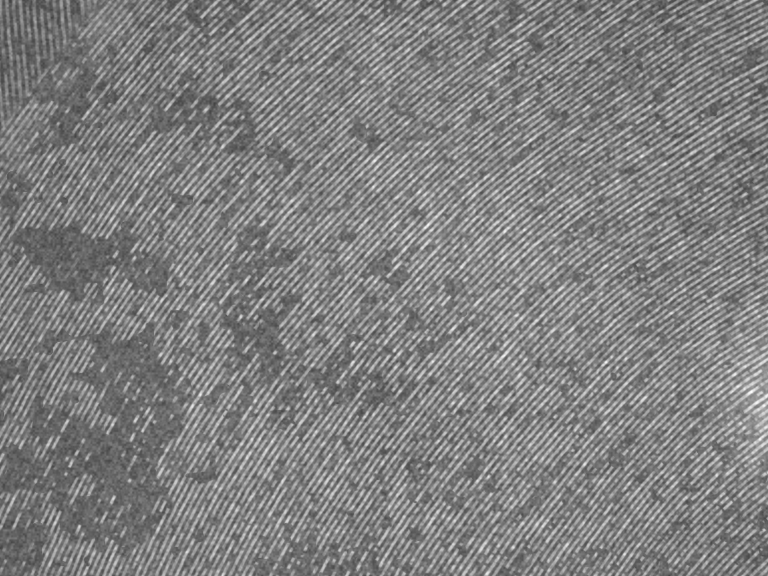
Give the GLSL for this texture, as a Shadertoy shader.

```glsl
// Fine pale stripes bending in wide arcs over grey, beaded into dashes and worn away in patches.
// Stripes are rings around a far centre; each ring carries its own row of noise that varies
// and cuts it. A second, upright set of stripes fills the upper left corner.

#define STRIPES_PER_HEIGHT 95.0
#define ARC_CENTRE vec2(2.2, -0.85)
#define FAULT_POINT vec2(0.0, 0.774)
#define FAULT_NORMAL vec2(-0.79, 0.61)
#define GROUND_GREY 0.395
#define STRIPE_GAIN 0.255
#define DASH_CUT 0.25
#define WEAR 0.50
#define GRAIN 0.24
#define GLOW_POINT vec2(1.35, 0.29)

const float TAU = 6.2831853;

// Integer hash of a lattice cell, 0 to 1
float hash(vec2 cell) {
    uvec2 q = uvec2(ivec2(cell)) * uvec2(1597334673u, 3812015801u);
    uint h = (q.x ^ q.y) * 1597334673u;
    h = (h ^ (h >> 15)) * 2246822519u;
    h ^= h >> 13;
    return float(h >> 8) / 16777216.0;
}

float noise(vec2 p) {
    vec2 i = floor(p), f = fract(p);
    f = f * f * (3.0 - 2.0 * f);
    return mix(mix(hash(i), hash(i + vec2(1, 0)), f.x),
               mix(hash(i + vec2(0, 1)), hash(i + vec2(1, 1)), f.x), f.y);
}

float fbm(vec2 p) {
    float sum = 0.0, weight = 0.5;
    for (int octave = 0; octave < 4; octave++) {
        sum += weight * noise(p);
        p = mat2(1.6, 1.2, -1.2, 1.6) * p + 17.3;
        weight *= 0.5;
    }
    return sum / 0.9375;
}

// Noise along one row, unrelated to its neighbours
float rowNoise(float along, float row) {
    float i = floor(along), f = fract(along);
    return mix(hash(vec2(i, row)), hash(vec2(i + 1.0, row)), f * f * (3.0 - 2.0 * f));
}

// Beaded stripes; lane.x runs along them, lane.y counts them
float stripes(vec2 lane, float wear) {
    float row = floor(lane.y);
    float longDash = rowNoise(lane.x * 0.28, row);
    float bead = rowNoise(lane.x * 1.3 + 40.0, row + 500.0);
    float strength = 0.5 * longDash + 0.5 * bead;
    float cut = DASH_CUT + wear;
    float present = smoothstep(cut - 0.16, cut + 0.14, strength);
    float wobble = 0.10 * (rowNoise(lane.x * 0.5, row + 900.0) - 0.5);
    float wave = 0.5 - 0.5 * cos(TAU * (fract(lane.y) + wobble));
    float profile = mix(wave, smoothstep(0.1, 0.95, wave), 0.5);
    return profile * mix(0.12, 1.0, present) * (0.4 + 1.15 * strength);
}

void mainImage(out vec4 fragColor, in vec2 fragCoord) {
    vec2 p = fragCoord / iResolution.y;

    // Worn patches: ragged at the lower left, small holes everywhere
    float leftness = 1.0 - smoothstep(0.2, 0.95, p.x + 0.2 * p.y);
    float decay = fbm(p * 9.0 + 11.0);
    float patches = smoothstep(0.57, 0.67, decay + 0.03 * leftness);
    float spots = noise(p * 46.0) + 0.7 * (decay - 0.5) + 0.07 * leftness;
    float holes = smoothstep(0.76, 0.92, spots);
    float worn = max(patches * mix(0.1, 0.9, leftness), holes * mix(0.6, 0.95, leftness));

    // Arc stripes with a gentle bend
    vec2 fromCentre = p - ARC_CENTRE;
    float radius = length(fromCentre);
    float bend = 0.022 * noise(p * 3.2 + 8.0) + 0.0015 * noise(p * 14.0);
    float sweep = atan(fromCentre.y, -fromCentre.x) * 2.3;
    float arcs = stripes(STRIPES_PER_HEIGHT * vec2(sweep, radius + bend), WEAR * worn);

    // Upright stripes beyond the fault
    vec2 upright = vec2(p.y, p.x + 0.08 * p.y + 0.4 * bend);
    float corner = stripes(STRIPES_PER_HEIGHT * 0.9 * upright + 300.0, 0.06);
    float side = dot(p - FAULT_POINT, FAULT_NORMAL);
    float light = mix(arcs, corner * 0.75, smoothstep(-0.006, 0.006, side));

    // Pale, confused strip along the fault
    float strip = (side + 0.025) / 0.045;
    float fault = exp(-strip * strip) * smoothstep(0.6, 0.8, p.y);
    light = mix(light, 0.3 + 0.9 * noise(p * 150.0), 0.3 * fault);

    // Grey levels, grain and uneven lighting
    float grain = 0.5 * noise(p * 140.0 + 5.0) + 0.5 * noise(p * 290.0) - 0.5;
    light *= 1.0 + 0.5 * (noise(p * 210.0 + 31.0) - 0.5);
    float grey = GROUND_GREY + STRIPE_GAIN * light + GRAIN * grain - 0.02 * worn;
    grey += 0.09 * (fbm(p * 3.0 + 50.0) - 0.5);
    vec2 offAxis = p - vec2(0.78, 0.45);
    grey *= 1.06 - 0.20 * dot(offAxis, offAxis);
    vec2 toGlow = (p - GLOW_POINT) * vec2(1.0, 0.7);
    grey += 0.18 * exp(-dot(toGlow, toGlow) / 0.008);

    fragColor = vec4(vec3(clamp(grey, 0.0, 1.0)), 1.0);
}
```
